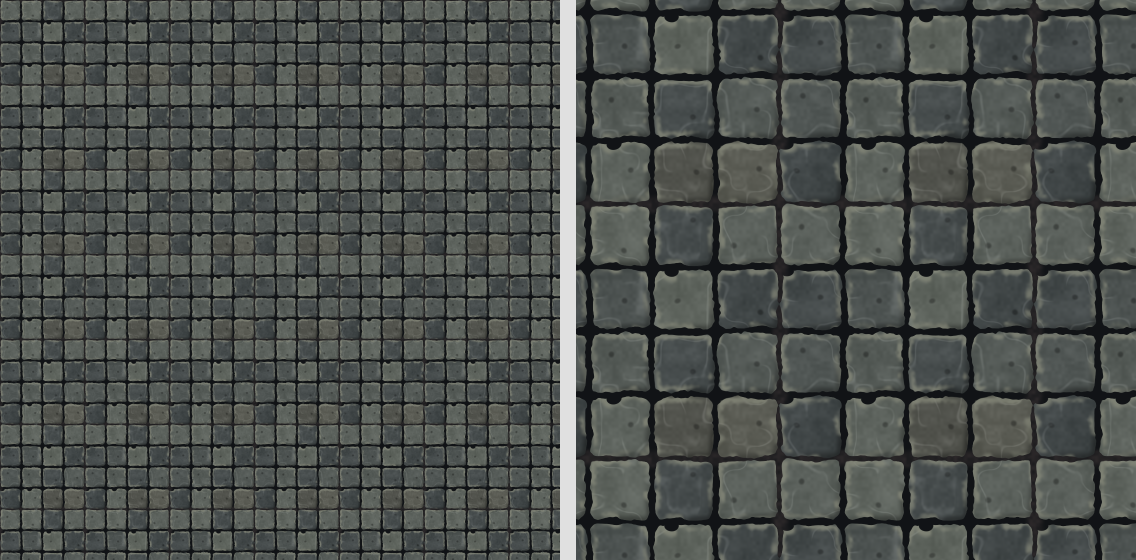
Left, the full canvas; right, a detail of the centre.
Reproduce this texture procedurally as a WebGL 1 fragment shader.

```glsl
precision highp float;
// Weathered grey-green stone tiles with dark grout, in a repeating block of four by four.

uniform vec2 u_resolution;

const float TILES = 26.4;   // tiles along one side of the canvas
const float BLOCK = 4.0;    // tiles along one side of the repeating block
const vec3 GROUT = vec3(0.065, 0.075, 0.085);
const vec3 SEAM_GROUT = vec3(0.17, 0.155, 0.16);
const vec3 DARK_STONE = vec3(0.245, 0.268, 0.275);
const vec3 LIGHT_STONE = vec3(0.392, 0.415, 0.385);
const vec3 WARM_TINT = vec3(0.022, 0.004, -0.014);
const vec3 RIM = vec3(0.53, 0.54, 0.48);

float hash(vec2 p) {
  vec3 a = fract(vec3(p.xyx) * 0.1031);
  a += dot(a, a.yzx + 33.33);
  return fract((a.x + a.y) * a.z);
}

// Value noise that wraps together with the block of tiles
float blockNoise(vec2 p, float freq, float salt) {
  p *= freq;
  vec2 i = floor(p);
  vec2 f = fract(p);
  f = f * f * (3.0 - 2.0 * f);
  float period = BLOCK * freq;
  vec2 a = mod(i, period) + salt;
  vec2 b = mod(i + 1.0, period) + salt;
  return mix(mix(hash(a), hash(vec2(b.x, a.y)), f.x),
             mix(hash(vec2(a.x, b.y)), hash(b), f.x), f.y);
}

float pick(vec4 v, float index) {
  return dot(v, vec4(equal(vec4(index), vec4(0.0, 1.0, 2.0, 3.0))));
}

// Brightness of each tile, from dark (0) to light (1)
float tileTone(vec2 id) {
  vec4 column = vec4(pick(vec4(0.72, 0.85, 0.14, 0.74), id.x),
                     pick(vec4(0.14, 0.36, 0.92, 0.12), id.x),
                     pick(vec4(0.40, 0.62, 0.16, 0.56), id.x),
                     pick(vec4(0.10, 0.80, 0.36, 0.55), id.x));
  return pick(column, id.y);
}

// Position of the notch along the top edge; negative where there is none
float notchPosition(vec2 id) {
  return pick(vec4(-1.0, pick(vec4(0.1, -1.0, 0.3, -1.0), id.x),
                   -1.0, pick(vec4(0.1, 0.41, -1.0, -1.0), id.x)), id.y);
}

float roundedBox(vec2 p, float halfSize, float radius) {
  vec2 q = abs(p) - halfSize + radius;
  return length(max(q, 0.0)) + min(max(q.x, q.y), 0.0) - radius;
}

// Signed distance to the worn tile outline, negative inside
float tileDistance(vec2 f, vec2 id, float gap, float wear) {
  float d = roundedBox(f - 0.5, 0.5 - gap, 0.12) + (wear - 0.5) * 0.07;
  float notch = 0.085 - length((f - vec2(notchPosition(id), 0.06)) * vec2(0.75, 1.0));
  return max(d, notch);
}

vec3 stoneFloor(vec2 p, float aa) {
  // Slightly crooked joints
  p += 0.05 * (vec2(blockNoise(p, 3.0, 5.0), blockNoise(p, 3.0, 71.0)) - 0.5);
  vec2 id = mod(floor(p), BLOCK);
  vec2 f = fract(p);
  float coarse = blockNoise(p, 3.0, 131.0);
  float medium = blockNoise(p, 7.0, 17.0);
  float fine = blockNoise(p, 18.0, 43.0);

  // The joint around each block is thinner and browner
  vec2 toSeam = abs(mod(p + 0.5 * BLOCK, BLOCK) - 0.5 * BLOCK);
  float seam = 1.0 - smoothstep(0.05, 0.18, min(toSeam.x, toSeam.y));
  float d = tileDistance(f, id, mix(0.047, 0.034, seam), mix(medium, fine, 0.4));

  // Stone face with mottling and a warm tint in the fourth row
  vec3 stone = mix(DARK_STONE, LIGHT_STONE, tileTone(id));
  stone += WARM_TINT * step(2.5, id.y) * step(1.5, id.x);
  stone += (coarse - 0.5) * 0.055 + (medium - 0.5) * 0.035 + (fine - 0.5) * 0.035;

  // Small pits and pale scratches near the edges
  vec2 pit = vec2(0.25) + 0.5 * vec2(hash(id + 9.0), hash(id + 27.0));
  stone *= 1.0 - 0.3 * (1.0 - smoothstep(0.02, 0.06 + aa, length(f - pit)));
  float scratch = 1.0 - smoothstep(0.0, 0.05 + aa, abs(coarse - 0.52));
  stone += 0.07 * scratch * smoothstep(-0.3, -0.1, d);

  // Broken highlight on the rim, shade along the lower right
  float facing = dot(f - 0.5, vec2(-0.6, -0.8));
  float rim = smoothstep(-0.11, -0.025, d) * smoothstep(0.25, 0.8, medium + 0.35 * facing);
  float shade = smoothstep(-0.12, -0.01, d) * smoothstep(0.0, 0.5, -facing);
  stone = mix(stone * (1.0 - 0.3 * shade), RIM, 0.75 * rim);

  vec3 joint = mix(GROUT, SEAM_GROUT, seam * (0.4 + 0.6 * fine));
  return mix(stone, joint, smoothstep(-aa, aa, d));
}

void main() {
  float pixel = TILES / u_resolution.y;
  vec2 origin = vec2(gl_FragCoord.x, u_resolution.y - gl_FragCoord.y) * pixel;
  vec3 color = vec3(0.0);
  // Four samples per pixel
  for (int i = 0; i < 4; i++) {
    float k = float(i);
    vec2 offset = vec2(mod(k, 2.0), floor(k * 0.5)) * 0.5 - 0.25;
    color += 0.25 * stoneFloor(origin + offset * pixel, 0.35 * pixel);
  }
  gl_FragColor = vec4(color, 1.0);
}
```
